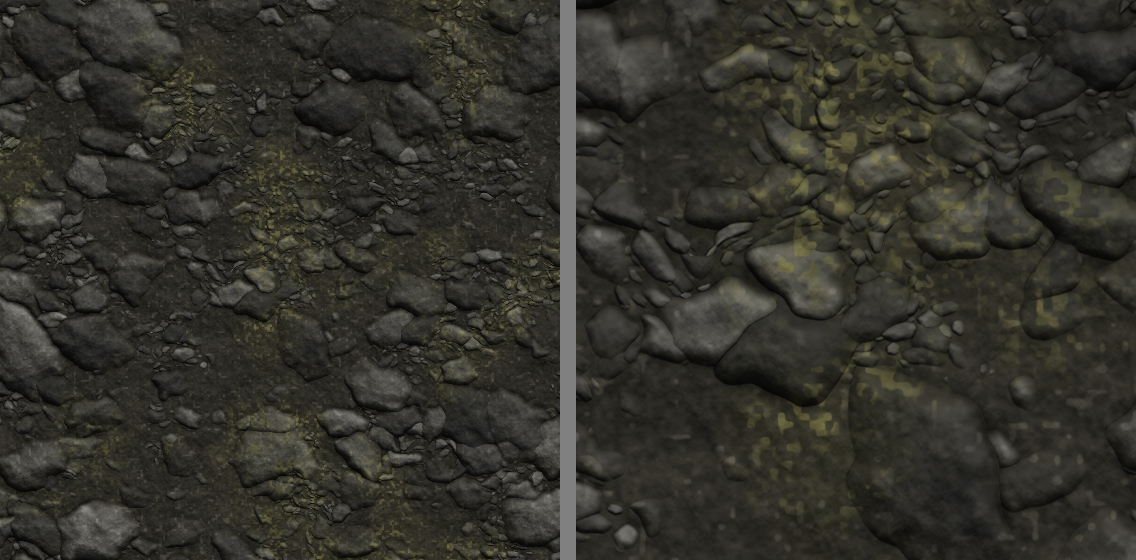
Left, the full canvas; right, a detail of the centre.
Reproduce this texture procedurally as a three.js fragment shader.

```glsl
varying vec2 vUv;

const vec3 SOIL_COLOR = vec3(0.168, 0.162, 0.139);
const vec3 ROCK_TINT = vec3(1.0, 0.99, 0.935);
const vec3 MOSS_OLIVE = vec3(0.29, 0.295, 0.19);
const vec3 MOSS_YELLOW = vec3(0.42, 0.40, 0.23);
const vec3 LIGHT = vec3(0.24, 0.64, 0.74);
const float AMBIENT = 0.28;
const float ROCK_DARK = 0.165;
const float ROCK_BRIGHT = 0.32;
const float ROCK_RELIEF = 0.46;
const float ROCK_SHARE = 0.58;
const float LARGEST_CELLS = 7.0;
const float LAYER_RATIO = 1.95;
const int LAYERS = 5;
const int FACETS = 6;
const float JITTER = 0.6;
const float WARP = 0.019;
const float MUD_DEPTH = 0.007;
const float SLOPE_STEP = 0.0013;
const float CAVITY_REACH = 0.009;
const float CAVITY_STRENGTH = 66.0;
const float MOSS_SCALE = 6.0;
const float SPECK_SCALE = 215.0;

float hash(vec2 p) {
  return fract(sin(dot(p, vec2(127.1, 311.7))) * 43758.5453);
}

float noise(vec2 p) {
  vec2 cell = floor(p);
  vec2 f = fract(p);
  f = f * f * (3.0 - 2.0 * f);
  return mix(mix(hash(cell), hash(cell + vec2(1.0, 0.0)), f.x),
             mix(hash(cell + vec2(0.0, 1.0)), hash(cell + 1.0), f.x), f.y);
}

float fbm(vec2 p) {
  float sum = 0.0;
  float gain = 0.533;
  for (int i = 0; i < 4; i++) {
    sum += gain * noise(p);
    p = mat2(1.6, 1.2, -1.2, 1.6) * p + 17.3;
    gain *= 0.5;
  }
  return sum;
}

// Rounded polygon measure: 1 on the outline, 0 at the centre
float facetedEdge(vec2 q, vec2 seed) {
  float sum = 0.0;
  for (int i = 0; i < FACETS; i++) {
    float k = float(i);
    float angle = (k + 0.5 * (hash(seed + k * 3.7) - 0.5)) * 6.28319 / float(FACETS);
    sum += pow(max(dot(q, vec2(cos(angle), sin(angle))), 0.001), 10.0);
  }
  return pow(sum, 0.1);
}

// Highest rock of one scattered layer: x = height, y = tone
vec2 rockLayer(vec2 p, float cells, float seed, float bury) {
  vec2 best = vec2(0.0);
  vec2 grid = p * cells;
  for (int y = -1; y <= 1; y++) {
    for (int x = -1; x <= 1; x++) {
      vec2 cell = floor(grid) + vec2(float(x), float(y));
      vec2 key = cell + seed;
      if (hash(key) > ROCK_SHARE) continue;
      vec2 jitter = vec2(hash(key + 5.1), hash(key + 9.3)) - 0.5;
      float size = mix(0.30, 0.62, hash(key + 13.7));
      float turn = mix(-0.95, 0.7, hash(key + 21.9));
      vec2 q = grid - cell - 0.5 - JITTER * jitter;
      q = mat2(cos(turn), -sin(turn), sin(turn), cos(turn)) * q;
      q *= vec2(0.82, 1.25) / size;
      if (dot(q, q) > 2.2) continue;
      float edge = facetedEdge(q, key);
      float dome = (1.0 - edge * edge * edge) * (1.0 + 0.9 * dot(q, jitter));
      float sunk = bury * hash(key + 31.3);
      float rise = ROCK_RELIEF * size / cells * (dome - sunk);
      float shade = hash(key + 43.1);
      float tone = mix(ROCK_DARK, ROCK_BRIGHT, shade * shade);
      if (rise > best.x) best = vec2(rise, tone);
    }
  }
  return best;
}

// Ground with half buried stones: x = height, y = rock tone, z = rock cover
vec3 terrain(vec2 p) {
  float swell = 0.02 * fbm(p * 7.0);
  float crag = 0.0075 * fbm(p * 27.0 + 3.0);
  float grain = 0.0024 * fbm(p * 95.0);
  float bury = 0.25 + 0.8 * noise(p * 3.2 + 4.0);
  float mud = MUD_DEPTH * smoothstep(0.38, 0.72, fbm(p * 10.0 + 61.0));
  vec2 warp = vec2(noise(p * 25.0), noise(p * 25.0 + 37.0)) - 0.5;
  warp += 0.4 * (vec2(noise(p * 66.0), noise(p * 66.0 + 71.0)) - 0.5);
  vec2 top = vec2(0.0);
  float topCells = LARGEST_CELLS;
  float cells = LARGEST_CELLS;
  for (int i = 0; i < LAYERS; i++) {
    vec2 rock = rockLayer(p + WARP * warp, cells, float(i) * 57.0 + 3.0, bury);
    if (rock.x > top.x) {
      top = rock;
      topCells = cells;
    }
    cells *= LAYER_RATIO;
  }
  float rise = max(top.x - mud, 0.0);
  return vec3(swell + crag + grain + rise, top.y, smoothstep(0.0, 0.13, rise * topCells));
}

void main() {
  vec2 p = vUv;
  vec3 here = terrain(p);

  // Slope lighting and darkened crevices
  float slopeX = (terrain(p + vec2(SLOPE_STEP, 0.0)).x - here.x) / SLOPE_STEP;
  float slopeY = (terrain(p + vec2(0.0, SLOPE_STEP)).x - here.x) / SLOPE_STEP;
  vec3 normal = normalize(vec3(-slopeX, -slopeY, 1.0));
  float light = AMBIENT + max(dot(normal, normalize(LIGHT)), 0.0);
  vec2 reach = normalize(LIGHT.xy) * CAVITY_REACH;
  float cavity = 0.5 * (terrain(p + reach).x + terrain(p - reach).x) - here.x;
  light *= clamp(1.0 - CAVITY_STRENGTH * cavity, 0.5, 1.2);

  // Soil and dusty stone, sprinkled with pale grit
  float dust = fbm(p * 34.0 + 8.0);
  float grit = noise(p * 260.0);
  float crumbs = smoothstep(0.74, 0.92, noise(p * 150.0 + 91.0));
  vec3 soil = SOIL_COLOR * (0.66 + 0.36 * dust + 0.32 * grit + 0.5 * crumbs);
  vec3 stone = ROCK_TINT * here.y * (0.70 + 0.36 * dust + 0.2 * grit + 0.2 * crumbs);
  vec3 color = mix(soil, stone, here.z);

  // Moss: a thin wash with dense specks
  float patches = smoothstep(0.46, 0.68, fbm(p * MOSS_SCALE + 23.0));
  float speck = smoothstep(0.50, 0.74, noise(p * SPECK_SCALE + 11.0));
  speck *= smoothstep(0.34, 0.58, fbm(p * 36.0 + 51.0));
  vec3 moss = mix(MOSS_OLIVE, MOSS_YELLOW, noise(p * 120.0 + 5.0));
  color = mix(color, moss, patches * (0.17 + 0.66 * speck));

  gl_FragColor = vec4(color * light, 1.0);
}
```
